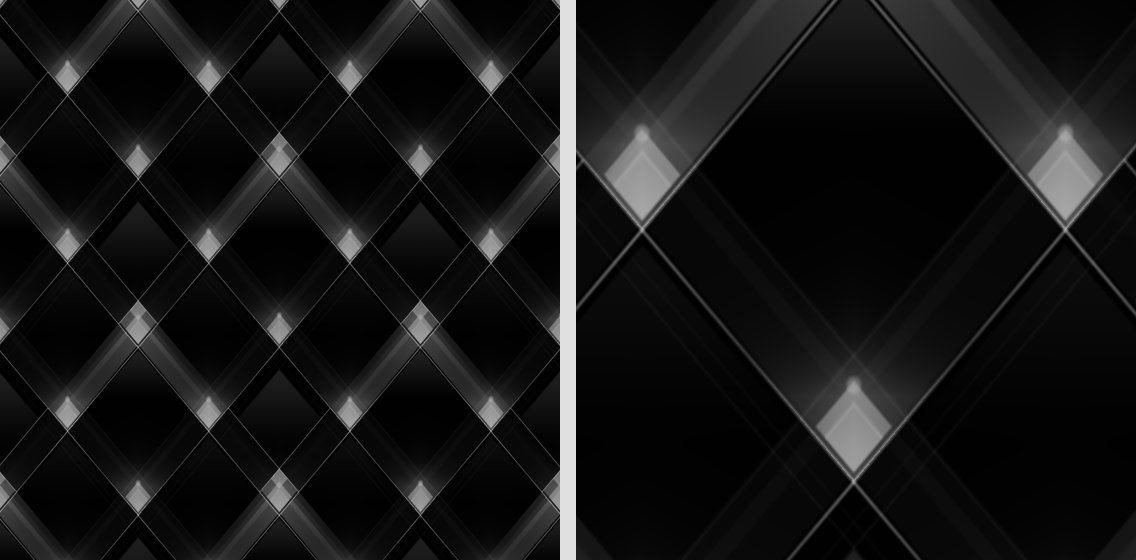
Left, the full canvas; right, a detail of the centre.
Write a WebGL 2 fragment shader that draws this pattern.

```glsl
#version 300 es
precision highp float;
// Dark diagonal plaid: translucent grey bands, fine lines and glowing diamond crossings.
uniform vec2 u_resolution;
out vec4 fragColor;

const vec2 REPEAT = vec2(0.504, 0.600);    // size of one full repeat
const vec2 ANCHOR = vec2(0.4987, 0.6797);  // lower tip of a large crossing
const float WIDE = 0.139;                  // width of the bright band
const float NARROW = 0.100;                // width of the dim band
const vec3 BASE = vec3(0.004);
const vec3 SILVER = vec3(1.0);

float band(float x, float lo, float hi, float soft) {
    return smoothstep(lo - soft, lo + soft, x) - smoothstep(hi - soft, hi + soft, x);
}

float diamond(vec2 d, float lo, float hi, float soft) {
    return band(d.x, lo, hi, soft) * band(d.y, lo, hi, soft);
}

// Fine line at a given offset, wrapped over one repeat
float hairline(float x, float at, float halfWidth, float soft) {
    float dist = abs(fract(x - at + 0.5) - 0.5);
    return 1.0 - smoothstep(halfWidth - soft, halfWidth + soft, dist);
}

// Bands and lines of one direction
float stripes(float across, float along, float soft) {
    float x = fract(across + 0.25) - 0.25;
    float y = fract(along);
    float lower = smoothstep(0.5 - soft, 0.5 + soft, y);
    float fade = max(y - 0.5, 0.0) * 2.0;

    // Bright band, fading away from the large crossing
    float wide = 0.40 * band(x, 0.008, WIDE, soft)
               + 0.38 * band(x, 0.008, 0.092, soft)
               + 0.22 * band(x, 0.070, 0.112, soft * 2.0);
    float light = wide * mix(0.035, mix(0.11, 0.32, fade * fade), lower);

    // Dim band with its faint side stripes
    light += 0.022 * band(x, 0.508, 0.5 + NARROW, soft);
    light += 0.018 * band(x, 0.575, 0.630, soft);
    light += 0.035 * (hairline(x, 0.435, 0.0018, soft) + hairline(x, 0.625, 0.0018, soft));
    light += 0.020 * hairline(x, 0.460, 0.0018, soft);

    // Sharp lower edges, brighter towards each crossing
    float toTip = abs(fract(y * 2.0 + 0.5) - 0.5) * 2.0;
    float edge = mix(0.42, 0.24, toTip);
    light += edge * (hairline(x, 0.0, 0.0024, soft) + 0.85 * hairline(x, 0.5, 0.0024, soft));

    // Upper edge of the bright band above the large crossing
    light += 0.28 * (1.0 - lower) * hairline(x, WIDE, 0.0020, soft);
    return light;
}

// Gradients inside the dark diamonds
float cells(vec2 d, float soft) {
    vec2 f = fract(d);
    vec2 h = fract(d * 2.0) * 0.5;
    float height = (f.x + f.y) * 0.5;
    float grey = 0.115 * smoothstep(0.18, 0.45, height) * diamond(f, WIDE, 0.433, soft);
    grey += 0.120 * smoothstep(0.84, 1.0, height) * diamond(f, 0.60, 0.992, soft);
    float side = step(0.5, abs(step(0.5, f.x) - step(0.5, f.y)));
    grey += 0.045 * side * smoothstep(0.28, 0.5, (h.x + h.y) * 0.5)
          * diamond(h, NARROW, 0.485, soft);
    return grey;
}

// Soft light rising from each crossing
float glow(vec2 h) {
    float rise = max((h.x + h.y) * 0.5 - 0.085, 0.0);
    return 0.25 * exp(-rise / 0.045) * exp(-abs(h.x - h.y) / 0.20);
}

// Layered diamond at each crossing; large is 1 on the main ones
float crossing(vec2 h, float large, float soft) {
    float height = (h.x + h.y) * 0.5;
    float body = 0.28 * diamond(h, 0.010, NARROW, soft);
    float core = mix(0.27, 0.10, smoothstep(0.01, 0.08, height)) * diamond(h, 0.010, 0.078, soft);
    float rim = 0.10 * (diamond(h, 0.010, 0.081, soft) - diamond(h, 0.010, 0.075, soft));
    float dotLight = 0.24 * (1.0 - smoothstep(0.007, 0.017, length(h - vec2(0.096))));
    float crown = 0.24 * diamond(h, 0.010, WIDE, soft) + 0.28 * diamond(h, 0.080, WIDE, soft);
    return body + core + rim + mix(dotLight, crown, large);
}

void main() {
    vec2 p = gl_FragCoord.xy / u_resolution;
    vec2 q = (p - ANCHOR) / REPEAT;
    vec2 d = vec2(q.x + q.y, q.y - q.x);   // diagonal axes, period 1
    float soft = max(0.0032, 1.6 / min(u_resolution.x, u_resolution.y));

    vec2 f = fract(d);
    vec2 h = fract(d * 2.0) * 0.5;         // crossings sit at every half period
    float large = (1.0 - step(0.5, f.x)) * (1.0 - step(0.5, f.y));

    float light = cells(d, soft);
    light += stripes(d.x, d.y, soft) + stripes(d.y, d.x, soft);
    light += glow(h) * mix(1.0, 0.45, large);
    light += crossing(h, large, soft) * mix(0.80, 0.72, large);

    // Compress the brightest overlaps
    light = min(light, 0.5 + max(light - 0.5, 0.0) * 0.5);
    fragColor = vec4(BASE + SILVER * min(light, 0.80), 1.0);
}
```
